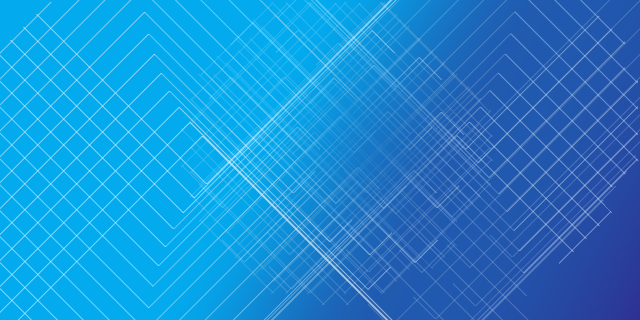
Reproduce this background procedurally as a WebGL 1 fragment shader.

```glsl
precision highp float;
uniform vec2 u_resolution;

const vec3 CYAN = vec3(0.01, 0.67, 0.935);
const vec3 BLUE = vec3(0.125, 0.355, 0.69);
const vec3 INDIGO = vec3(0.18, 0.19, 0.57);
const vec3 LINE_COLOR = vec3(0.9, 0.96, 1.0);

const vec2 GRADIENT_AXIS = vec2(0.887, 0.46);
const vec3 GRADIENT_STOPS = vec3(0.86, 1.52, 2.23);

const float LINE_WIDTH = 0.0022;
const float CELL = 0.081;             // lattice spacing
const float BEND = 0.0042;            // how fast the corner rows curve away
const float CAP_LENGTH = 0.14;        // short return at the end of a ray
const vec2 RAY_LENGTH = vec2(0.4, 1.1);
const float BUNDLE_LENGTH = 1.5;
const int CORNERS = 13;

// Discs: centre and radius
const vec3 LEFT_DISC = vec3(0.534, 0.375, 0.69);
const vec3 RIGHT_DISC = vec3(1.432, 0.654, 0.54);
const vec3 MIDDLE_DISC = vec3(1.05, 0.536, 0.45);
const vec2 HAZE_CENTER = vec2(1.146, 0.557);

// Lattice origins in diagonal coordinates
const vec2 LEFT_ORIGIN = vec2(1.057, 0.07);
const vec2 RIGHT_ORIGIN = vec2(1.922, 1.005);
const vec2 MIDDLE_ORIGIN = vec2(1.51, 0.586);

// Diagonal coordinates: x is constant on rising lines, y on falling lines
vec2 toDiagonal(vec2 p) {
  return vec2(p.x + 1.0 - p.y, p.x - 1.0 + p.y);
}

// Coverage of a thin line, given the diagonal distance to it
float ink(float d) {
  float width = max(LINE_WIDTH, 1.0 / u_resolution.y);
  return LINE_WIDTH / width * (1.0 - smoothstep(0.15 * width, width, abs(d) * 0.7071));
}

float over(float below, float above) {
  return below + above * (1.0 - below);
}

// Disc with a stepped rim that follows the lattice cells
float steppedDisc(vec2 q, vec2 origin, float cell, vec3 disc) {
  vec2 center = toDiagonal(disc.xy);
  vec2 inward = q - normalize(q - center + 0.00001) * 3.0 / u_resolution.y;
  vec2 snapped = (floor((inward - origin) / cell) + 0.5) * cell + origin;
  return step(length(snapped - center), disc.z * 1.4142);
}

// Row of right-angled corners: one leg forms a lattice, the other a ray with a cap
float cornerFan(vec2 q, float latticeGain, float rayGain) {
  float gap = 1.0;
  for (int i = 0; i < CORNERS; i++) {
    float n = float(i);
    vec2 d = q - vec2(n * CELL, n * n * BEND);
    float outer = step(2.5, n);
    float reach = mix(RAY_LENGTH.x, RAY_LENGTH.y, fract(n * 0.618));
    reach = mix(BUNDLE_LENGTH, reach, outer);
    float gain = rayGain * mix(1.0, 0.68, outer);
    float ray = ink(d.y) * step(d.x, 0.0) * step(-reach, q.x);
    float cap = ink(q.x + reach) * step(0.0, d.y) * step(d.y, CAP_LENGTH);
    gap *= 1.0 - latticeGain * ink(d.x) * step(d.y, 0.0);
    gap *= 1.0 - gain * max(ray, cap);
  }
  return 1.0 - gap;
}

// Regular diagonal lattice cut to a stepped disc
float discLattice(vec2 q, vec2 origin, float cell, vec3 disc) {
  vec2 d = (fract((q - origin) / cell + 0.5) - 0.5) * cell;
  return over(ink(d.x), ink(d.y)) * steppedDisc(q, origin, cell, disc);
}

vec3 background(vec2 p) {
  float t = dot(vec2(p.x, 1.0 - p.y), GRADIENT_AXIS);
  float toBlue = smoothstep(GRADIENT_STOPS.x, GRADIENT_STOPS.y, t);
  float toIndigo = clamp((t - GRADIENT_STOPS.y) / (GRADIENT_STOPS.z - GRADIENT_STOPS.y), 0.0, 1.0);
  vec3 color = mix(mix(CYAN, BLUE, toBlue), INDIGO, toIndigo * toIndigo);
  vec2 haze = p - HAZE_CENTER;
  return mix(color, BLUE, 0.1 * exp(-dot(haze, haze) * 35.0));
}

void main() {
  vec2 p = gl_FragCoord.xy / u_resolution.y;
  p.x += 1.0 - 0.5 * u_resolution.x / u_resolution.y;
  vec2 q = toDiagonal(p);

  // Left side: upper and lower corner rows
  float leftMask = steppedDisc(q, LEFT_ORIGIN, CELL, LEFT_DISC);
  float lines = cornerFan(vec2(1.057 - q.x, q.y - 0.208), 0.68 * leftMask, 0.8);
  lines = over(lines, cornerFan(vec2(0.07 - q.y, q.x - 1.221), 0.68 * leftMask, 0.75));

  // Right side: upper and lower corner rows
  float rightMask = steppedDisc(q, RIGHT_ORIGIN, CELL, RIGHT_DISC);
  lines = over(lines, cornerFan(vec2(q.y - 1.005, 1.852 - q.x), 0.5 * rightMask, 0.4));
  lines = over(lines, cornerFan(vec2(q.x - 1.922, 0.99 - q.y), 0.5 * rightMask, 0.4));

  // Lower right bundle along the rim
  lines = over(lines, cornerFan(vec2(q.y - 1.26, 2.51 - q.x), 0.0, 0.35));

  // Faint overlapping lattices in the middle
  lines = over(lines, 0.22 * discLattice(q, MIDDLE_ORIGIN, 0.075, MIDDLE_DISC));
  lines = over(lines, 0.2 * discLattice(q, MIDDLE_ORIGIN + 0.03, 0.113, MIDDLE_DISC));

  // Lines dissolve toward the haze
  lines *= mix(0.3, 1.0, smoothstep(0.03, 0.36, length(p - HAZE_CENTER)));

  gl_FragColor = vec4(mix(background(p), LINE_COLOR, lines), 1.0);
}
```
